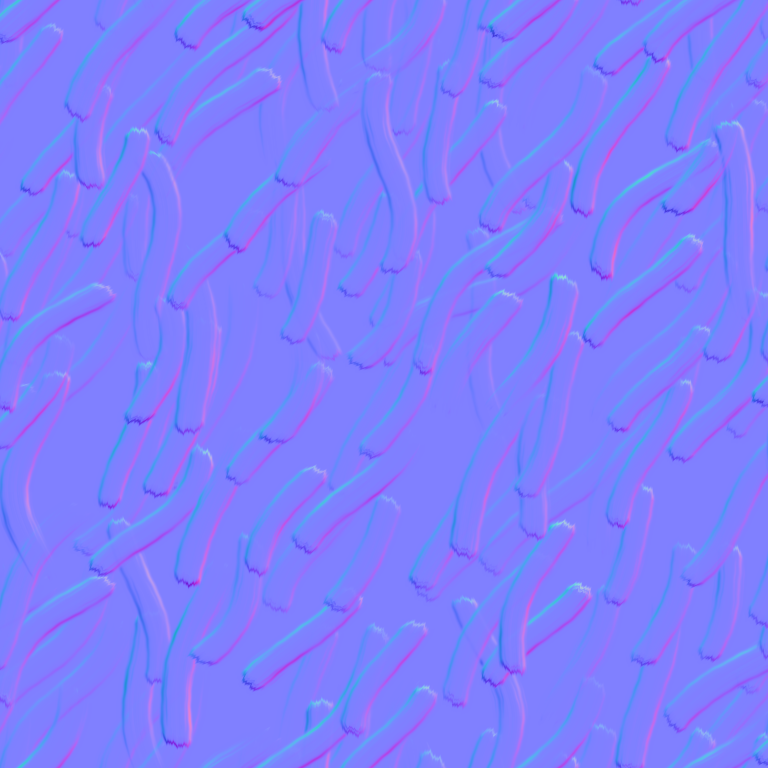
Write a Shadertoy shader that draws this texture map.

```glsl
#define CELLS 9.0         // strokes per canvas side
#define HALF_WIDTH 0.0165
#define HALF_LENGTH 0.105
#define CORNER 0.012      // rounding of the stroke ends
#define LEAN 0.36         // mean tilt to the right, radians
#define LEAN_SPREAD 0.42
#define BEND 0.021        // sideways swing of the S curve
#define WAVE 19.0         // frequency of the S curve
#define RIM 0.56          // slope of the crisp rim
#define SHOULDER 0.17     // slope of the soft inner edge
#define BRISTLE 0.045     // slope of the hair marks

vec4 hash4(vec2 p) {
    vec4 q = fract(p.xyxy * vec4(0.1031, 0.1030, 0.0973, 0.1099));
    q += dot(q, q.wzxy + 33.33);
    return fract((q.xxyz + q.yzzw) * q.zywx);
}

float gauss(float x, float width) {
    x /= width;
    return exp(-x * x);
}

// Layered sines, roughly -1 to 1
float ripple(float x, float seed) {
    return 0.5 * sin(x + seed * 40.0) + 0.3 * sin(x * 2.17 + seed * 71.0)
         + 0.2 * sin(x * 4.31 + seed * 23.0);
}

// One brush stroke around the origin: xy = slope, z = coverage
vec3 stroke(vec2 p, vec4 shape, vec4 style, float faint) {
    float lean = LEAN + LEAN_SPREAD * (shape.x + shape.y - 1.0) * 1.5;
    vec2 along = vec2(sin(lean), cos(lean));
    vec2 across = vec2(along.y, -along.x);
    float t = dot(p, along);

    // Curved centre line and its local frame
    float swing = BEND * mix(0.45, 1.35, shape.z) * (shape.w < 0.14 ? -1.0 : 1.0);
    float phase = t * WAVE + (style.x - 0.5) * 2.6;
    float tilt = swing * WAVE * cos(phase);
    float stretch = sqrt(1.0 + tilt * tilt);
    float d = (dot(p, across) - swing * sin(phase)) / stretch;
    vec2 side = (across - tilt * along) / stretch;
    vec2 forward = (along + tilt * across) / stretch;

    // Rounded band with ragged sides and ends
    float halfLength = HALF_LENGTH * mix(0.65, 1.3, style.y) * (1.0 + 0.25 * faint);
    float halfWidth = HALF_WIDTH * mix(0.85, 1.12, style.z);
    halfWidth += 0.0009 * ripple(t * 75.0, style.w);
    halfLength += 0.003 * ripple(d * 420.0, style.x);
    vec2 q = max(abs(vec2(d, t)) - vec2(halfWidth, halfLength) + CORNER, 0.0);
    float reach = length(q);
    float dist = reach - CORNER;
    vec2 facing = q / max(reach, 1e-5) * sign(vec2(d, t));
    vec2 outward = facing.x * side + facing.y * forward;

    // Rim, soft shoulder and a second inner streak
    float wear = 0.72 + 0.4 * ripple(t * 38.0 + sign(d) * 2.0, style.z);
    float slope = RIM * wear * gauss(dist + 0.0005, 0.0023);
    slope += SHOULDER * exp(-max(-dist, 0.0) / 0.0048) * smoothstep(0.005, -0.001, dist);
    float streak = max(ripple(t * 26.0 + sign(d) * 3.0, style.y), 0.0);
    slope += 0.3 * streak * gauss(dist + 0.0055 + 0.0015 * sin(t * 40.0), 0.0015);

    // Hair marks follow the stroke, strongest in patches
    float inside = smoothstep(0.001, -0.003, dist);
    float patchy = 0.3 + 0.7 * smoothstep(-0.2, 0.7, ripple(t * 24.0 + d * 60.0, style.x));
    float hairs = ripple(d * 520.0 + 1.5 * sin(t * 17.0), style.w) * patchy;
    vec2 normal = outward * slope + side * hairs * BRISTLE * inside;

    // Loose hairs just outside the rim
    float loose = gauss(abs(d) - halfWidth - 0.003 - 0.002 * sin(t * 31.0 + style.y * 9.0), 0.0013);
    loose *= streak * smoothstep(0.0, 0.03, halfLength - abs(t));
    normal += side * sign(d) * loose * 0.16;

    // Some strokes run dry at one end
    float tip = style.w < 0.7 ? t : -t;
    float dryness = smoothstep(0.35, 0.75, style.z);
    float ragged = halfLength + 0.03 * ripple(d * 300.0, style.y);
    float paint = mix(1.0, smoothstep(ragged, ragged - 0.11, tip), max(dryness, faint));
    float strength = mix(mix(0.62, 1.05, shape.w), 0.42, faint);
    float cover = smoothstep(0.006, 0.0005, dist);
    return vec3(normal * strength * paint, cover * paint * mix(0.92, 0.6, faint));
}

// Lays one stroke per cell over the slopes below; tiles at the canvas edge
vec2 paintLayer(vec2 uv, vec2 below, float faint) {
    vec2 home = floor(uv * CELLS);
    vec2 slope = below;
    for (int y = -2; y <= 2; y++)
    for (int x = -2; x <= 2; x++) {
        vec2 cell = home + vec2(x, y);
        vec2 id = mod(cell, CELLS) + 17.0 + 41.0 * faint;
        vec4 shape = hash4(id);
        vec4 style = hash4(id + 113.7);
        vec2 jitter = hash4(id + 251.3).xy;
        if (faint > 0.5 && jitter.x < 0.5) continue;
        float stagger = 0.5 * mod(cell.x, 2.0) - 0.25;
        vec2 centre = (cell + 0.5 + (jitter - 0.5) * 0.65 + vec2(0.0, stagger)) / CELLS;
        vec3 mark = stroke(uv - centre, shape, style, faint);
        slope = slope * (1.0 - mark.z) + mark.xy;
    }
    return slope;
}

void mainImage(out vec4 fragColor, in vec2 fragCoord) {
    vec2 uv = fragCoord / iResolution.xy;
    vec2 slope = paintLayer(uv, vec2(0.0), 1.0);
    slope = paintLayer(uv, slope, 0.0);

    // Pack the unit normal as colour
    slope /= max(1.0, length(slope) / 0.8);
    vec3 normal = vec3(slope, sqrt(1.0 - dot(slope, slope)));
    fragColor = vec4(0.5 + 0.5 * normal, 1.0);
}
```
